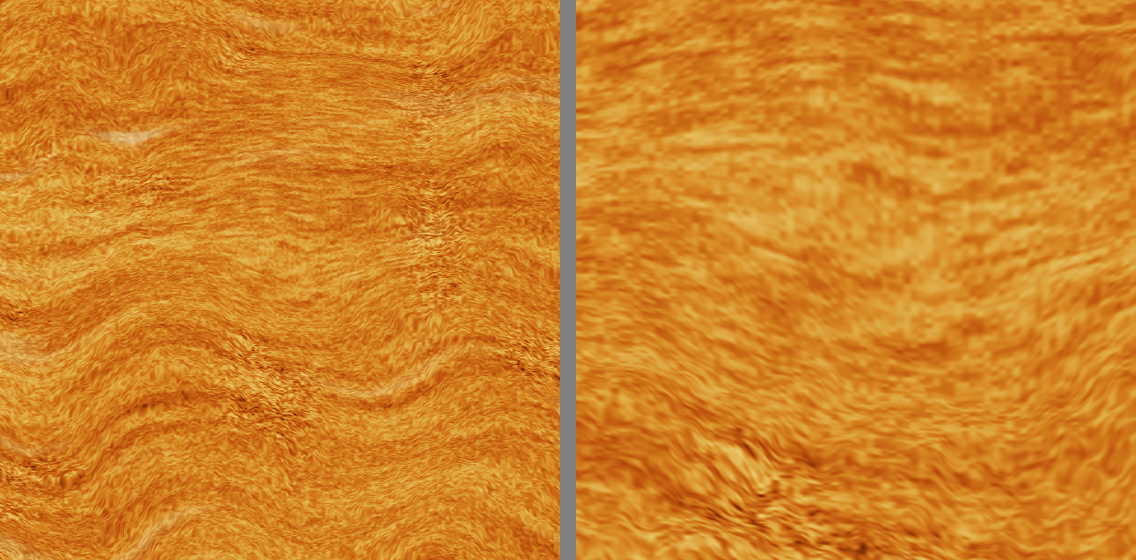
Left: the whole. Right: its middle third, enlarged.
A three.js fragment shader for this texture:

```glsl
varying vec2 vUv;

float hash(vec2 cell) {
  vec3 q = fract(cell.xyx * 0.1031);
  q += dot(q, q.yzx + 33.33);
  return fract((q.x + q.y) * q.z);
}

// Signed value noise, -0.5 to 0.5
float noise(vec2 p) {
  vec2 cell = floor(p);
  vec2 f = fract(p);
  f = f * f * (3.0 - 2.0 * f);
  float low = mix(hash(cell), hash(cell + vec2(1.0, 0.0)), f.x);
  float high = mix(hash(cell + vec2(0.0, 1.0)), hash(cell + 1.0), f.x);
  return mix(low, high, f.y) - 0.5;
}

float fbm(vec2 p) {
  float sum = 0.0;
  float weight = 1.0;
  for (int i = 0; i < 3; i++) {
    sum += weight * noise(p);
    p = p * 2.03 + 17.3;
    weight *= 0.5;
  }
  return sum;
}

// Height across the fibres: waves below, loose swirls above
float fibreHeight(vec2 p, float knot) {
  float lower = 1.0 - smoothstep(0.42, 0.65, p.y);
  float wave = 0.042 * cos(12.57 * (p.x - 0.36) + 2.0 * noise(p * vec2(1.5, 4.0)));
  float swirl = 0.15 * noise(p * vec2(4.5, 3.5) + 5.7) + 0.05 * noise(p * vec2(9.0, 8.0) + 31.0);
  return p.y - wave * lower - swirl * (1.0 - 0.75 * knot) * (1.0 - 0.5 * lower);
}

// Tone in standard deviations, from dark rust to light straw
vec3 woodColor(float tone) {
  vec3 color = mix(vec3(0.44, 0.14, 0.01), vec3(0.75, 0.33, 0.05), smoothstep(-3.6, -1.3, tone));
  color = mix(color, vec3(0.79, 0.42, 0.09), clamp((tone + 1.4) / 0.8, 0.0, 1.0));
  color = mix(color, vec3(0.82, 0.48, 0.11), clamp((tone + 0.6) / 0.6, 0.0, 1.0));
  color = mix(color, vec3(0.85, 0.56, 0.16), clamp(tone / 0.65, 0.0, 1.0));
  color = mix(color, vec3(0.87, 0.66, 0.27), clamp((tone - 0.65) / 0.9, 0.0, 1.0));
  return mix(color, vec3(0.92, 0.78, 0.42), clamp((tone - 1.6) / 1.4, 0.0, 1.0));
}

void main() {
  vec2 p = vUv;

  // Smooth knot with a broken, rough rim
  float radius = length((p - vec2(0.55, 0.64)) / vec2(0.27, 0.25)) + 0.7 * fbm(p * vec2(4.0, 6.0));
  float knot = 1.0 - smoothstep(0.6, 1.15, radius);
  float rim = exp(-20.0 * (radius - 1.0) * (radius - 1.0));
  float rough = rim * smoothstep(-0.1, 0.3, fbm(p * vec2(5.0, 9.0) + 12.0));
  rough += smoothstep(0.22, 0.5, fbm(p * vec2(4.0, 7.0) + 43.0));
  rough = clamp(rough, 0.0, 1.0);

  float h = fibreHeight(p, knot);

  // Tapered streaks that follow the flow
  float broad = fbm(vec2(p.x * 2.5, h * 9.0) + 3.0);
  float streaks = noise(vec2(p.x * 4.5, h * 42.0) + 8.0);
  float threads = noise(vec2(p.x * 7.0, h * 115.0) + 21.0);
  float calm = 1.0 - 0.5 * knot;

  // Short curled fibres, drawn out into long ones in the knot
  float curl = 0.016 * noise(p * 32.0) + 0.007 * noise(p * 75.0 + 9.0);
  float fibre = h + curl * (1.0 - 0.8 * knot);
  float shortGrain = noise(vec2(p.x * 135.0, fibre * 270.0));
  float longGrain = noise(vec2(p.x * 42.0, fibre * 230.0) + 60.0);
  float fineGrain = noise(vec2(p.x * 230.0, fibre * 410.0) + 90.0);
  float grain = 2.7 * mix(shortGrain, longGrain, 0.25 + 0.6 * knot) + 1.7 * fineGrain;

  float tone = 0.05 + 1.1 * broad + calm * (1.7 * streaks + 1.2 * threads);
  tone += grain * (1.0 + 0.9 * rough) + 0.25 * knot;
  vec3 color = woodColor(tone);

  // Pale, greyer lenses between the streaks
  float lens = noise(vec2(p.x * 4.0, h * 27.0) + 70.0) + 0.35 * noise(vec2(p.x * 9.0, h * 90.0));
  float pale = smoothstep(0.16, 0.55, lens) * (1.0 - 0.5 * knot);
  vec3 straw = vec3(0.83, 0.60, 0.28) + vec3(0.05, 0.08, 0.09) * tone;
  color = mix(color, straw, 0.75 * pale);

  // Rare whitish gleams
  float gleam = smoothstep(0.36, 0.56, lens) * smoothstep(0.05, 0.4, fbm(p * vec2(3.0, 6.0) + 25.0));
  color = mix(color, vec3(0.86, 0.74, 0.54) + 0.05 * tone, 0.8 * gleam);

  gl_FragColor = vec4(clamp(color, 0.0, 1.0), 1.0);
}
```
